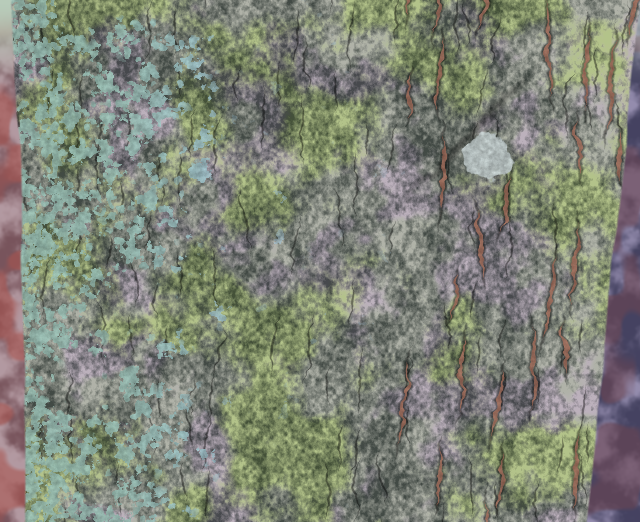
This texture is drawn by a Shadertoy shader. Its source:

```glsl
// Mossy tree trunk with blue-green lichen and rusty vertical cracks before a blurred background.

float hash(vec2 p) {
    vec3 q = fract(vec3(p.xyx) * 0.1031);
    q += dot(q, q.yzx + 33.33);
    return fract((q.x + q.y) * q.z);
}

float noise(vec2 p) {
    vec2 i = floor(p), f = fract(p);
    f = f * f * (3.0 - 2.0 * f);
    return mix(mix(hash(i), hash(i + vec2(1, 0)), f.x),
               mix(hash(i + vec2(0, 1)), hash(i + vec2(1, 1)), f.x), f.y);
}

float fbm(vec2 p) {
    float sum = 0.0, amp = 0.533;
    for (int i = 0; i < 4; i++) {
        sum += amp * noise(p);
        p = mat2(1.6, 1.2, -1.2, 1.6) * p + 17.3;
        amp *= 0.5;
    }
    return sum;
}

// Frilly rosettes scattered on a jittered grid; density sets how many grow.
float rosettes(vec2 p, float cell, float density, float seed) {
    vec2 base = floor(p / cell);
    float frill = fbm(p * 95.0 + seed) - 0.5;
    float cover = 0.0;
    for (int y = -1; y <= 1; y++)
    for (int x = -1; x <= 1; x++) {
        vec2 id = base + vec2(x, y);
        vec2 centre = (id + vec2(hash(id + seed), hash(id + seed + 41.0))) * cell;
        float grown = smoothstep(0.0, 0.15, density - hash(id + seed + 83.0));
        float radius = cell * mix(0.2, 0.55, hash(id + seed + 127.0)) * grown;
        float dist = length(p - centre) + frill * cell * 1.7;
        cover = max(cover, grown * smoothstep(-0.0015, 0.0015, radius - dist));
    }
    return cover;
}

// Signed depth inside tapering, wavering cracks; positive within the opening.
float cracks(vec2 p, vec2 cell, float width, float chance, float startX, float seed) {
    vec2 base = floor(p / cell);
    float depth = -1.0;
    for (int y = -1; y <= 1; y++)
    for (int x = -1; x <= 1; x++) {
        vec2 id = base + vec2(x, y);
        float kind = hash(id + seed);
        vec2 jitter = vec2(hash(id + seed + 9.0), hash(id + seed + 23.0)) - 0.5;
        vec2 centre = (id + 0.5 + 0.7 * jitter) * cell;
        if (kind > chance || centre.x < startX) continue;
        vec2 d = p - centre;
        d.x += (jitter.y - 0.15) * 0.3 * d.y;
        d.x += (fbm(vec2(d.y * 32.0, kind * 90.0)) - 0.5) * 0.028;
        float halfLength = cell.y * mix(0.25, 0.55, hash(id + seed + 61.0));
        float taper = 1.0 - pow(d.y / halfLength, 2.0);
        float ragged = mix(0.5, 1.2, noise(vec2(p.y * 90.0, kind * 50.0)));
        depth = max(depth, width * taper * ragged - abs(d.x));
    }
    return depth;
}

vec3 barkColor(vec2 p) {
    float blotch = fbm(p * vec2(7.0, 6.0));
    float flakes = fbm(p * vec2(38.0, 26.0) + 5.0);
    float grain = fbm(p * vec2(150.0, 125.0));
    float pale = smoothstep(0.53, 0.72, fbm(p * vec2(15.0, 12.0) + 31.0));
    float tone = 0.44 + 0.5 * (blotch - 0.5) + 0.9 * (flakes - 0.5) + 1.35 * (grain - 0.5);
    tone += 0.22 * pale + 0.3 * smoothstep(0.92, 1.2, p.x);
    vec3 bark = mix(vec3(0.26, 0.29, 0.27), vec3(0.69, 0.70, 0.66), clamp(tone, 0.0, 1.0));
    float moss = smoothstep(0.42, 0.62, fbm(p * 8.0 + 71.0) + 0.15 * (grain - 0.5));
    float lilac = smoothstep(0.48, 0.64, fbm(p * 13.0 + 113.0)) * (1.0 - moss);
    bark *= mix(vec3(1.0), vec3(1.02, 1.09, 0.82), moss);
    return bark * mix(vec3(1.0), vec3(1.07, 0.99, 1.12), lilac);
}

vec3 backgroundColor(vec2 p, float side) {
    float spots = smoothstep(0.3, 0.7, fbm(p * 20.0));
    float leaves = smoothstep(0.5, 0.7, noise(p * 24.0 + 50.0));
    vec3 left = mix(vec3(0.47, 0.33, 0.36), vec3(0.70, 0.60, 0.63), spots);
    vec3 right = mix(vec3(0.27, 0.26, 0.38), vec3(0.58, 0.55, 0.68), spots);
    vec3 color = mix(left, right, side);
    color = mix(color, mix(vec3(0.66, 0.33, 0.31), vec3(0.42, 0.27, 0.32), side), leaves * 0.6);
    return mix(color, vec3(0.72, 0.80, 0.73), smoothstep(0.82, 1.0, p.y) * (1.0 - 0.4 * side));
}

void mainImage(out vec4 fragColor, in vec2 fragCoord) {
    vec2 p = fragCoord / iResolution.y;
    p.x *= 1.225 * iResolution.y / iResolution.x;
    vec3 color = barkColor(p);

    // Diagonal ridge and fine dark fissures
    vec2 ridge = p - vec2(0.90, 0.74);
    float across = abs(ridge.y - ridge.x + 0.05 * (fbm(p * 25.0) - 0.5));
    float ridgeShade = smoothstep(0.022, 0.0, across) * smoothstep(0.15, 0.05, abs(ridge.x));
    color *= 1.0 - 0.35 * ridgeShade;
    float fissure = cracks(p, vec2(0.055, 0.10), 0.0018, 0.55, 0.0, 211.0);
    color *= 1.0 - 0.42 * smoothstep(-0.002, 0.001, fissure);

    // Rusty cracks with shadowed rims
    float crack = cracks(p, vec2(0.082, 0.19), 0.0058, 0.72, 0.77, 7.0);
    color *= 1.0 - 0.4 * smoothstep(-0.005, 0.0, crack);
    vec3 rust = mix(vec3(0.46, 0.30, 0.25), vec3(0.72, 0.51, 0.43), fbm(p * 110.0));
    color = mix(color, rust, 0.9 * smoothstep(0.0, 0.002, crack));

    // Lichen, crowded on the left and sparse toward the middle
    float crowd = mix(0.85, 0.38, smoothstep(0.05, 0.17, p.x));
    crowd *= 1.0 - 0.85 * smoothstep(0.26, 0.46, p.x);
    crowd *= (1.0 - smoothstep(0.72, 0.88, p.x)) * smoothstep(0.28, 0.62, fbm(p * 7.0 + 19.0)) * 1.6;
    float lichen = max(rosettes(p, 0.036, crowd, 3.0), rosettes(p, 0.016, crowd * 0.7, 57.0));
    vec3 lichenColor = mix(vec3(0.56, 0.70, 0.66), vec3(0.59, 0.72, 0.80), smoothstep(0.2, 0.55, p.x));
    lichenColor *= 0.78 + 0.44 * fbm(p * 120.0 + 7.0);
    color = mix(color, lichenColor, 0.88 * lichen);

    // Single pale crust
    float crust = length((p - vec2(0.935, 0.70)) * vec2(1.0, 0.95)) + 0.045 * (fbm(p * 38.0) - 0.5);
    vec3 crustColor = vec3(0.72, 0.76, 0.76) * (0.78 + 0.44 * fbm(p * 130.0));
    color = mix(color, crustColor, 0.92 * smoothstep(0.045, 0.040, crust));

    // Trunk outline
    float wobble = 0.008 * (noise(vec2(p.y * 14.0, 2.0)) - 0.5);
    float leftEdge = 0.045 - 0.025 * p.y * p.y * p.y + wobble;
    float rightEdge = 1.12 + 0.105 * p.y + wobble;
    float trunk = smoothstep(-0.003, 0.003, min(p.x - leftEdge, rightEdge - p.x));
    color = mix(backgroundColor(p, step(0.6, p.x)), color, trunk);
    fragColor = vec4(color, 1.0);
}
```
